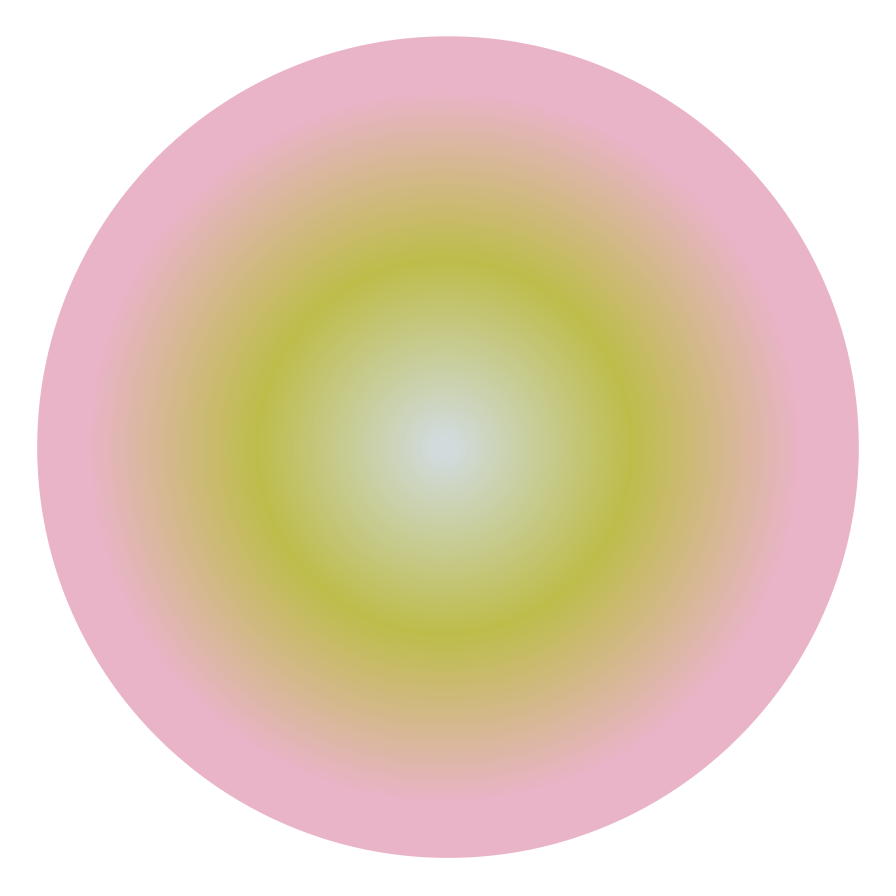
Give the GLSL for this background, as a Shadertoy shader.

```glsl
// Linear ramp from 0 at a to 1 at b
float ramp(float a, float b, float x) {
    return clamp((x - a) / (b - a), 0.0, 1.0);
}

// Radial blend: pale core, olive ring, pink rim
vec3 discColor(float r) {
    vec3 paleBlue = vec3(0.82, 0.86, 0.87);
    vec3 olive = vec3(0.745, 0.74, 0.30);
    vec3 pink = vec3(0.914, 0.705, 0.785);
    vec3 inner = mix(paleBlue, olive, ramp(0.008, 0.206, r));
    return mix(inner, pink, ramp(0.212, 0.398, r));
}

void mainImage(out vec4 fragColor, in vec2 fragCoord) {
    float unit = min(iResolution.x, iResolution.y);
    vec2 p = (fragCoord - 0.5 * iResolution.xy) / unit;

    // The glow sits slightly left of the disc centre
    vec3 disc = discColor(length(p - vec2(-0.004, 0.001)));

    // Smooth disc edge on a white ground
    float edge = length(p - vec2(0.0, 0.001)) - 0.4585;
    float coverage = clamp(0.5 - edge * unit, 0.0, 1.0);
    fragColor = vec4(mix(vec3(1.0), disc, coverage), 1.0);
}
```
